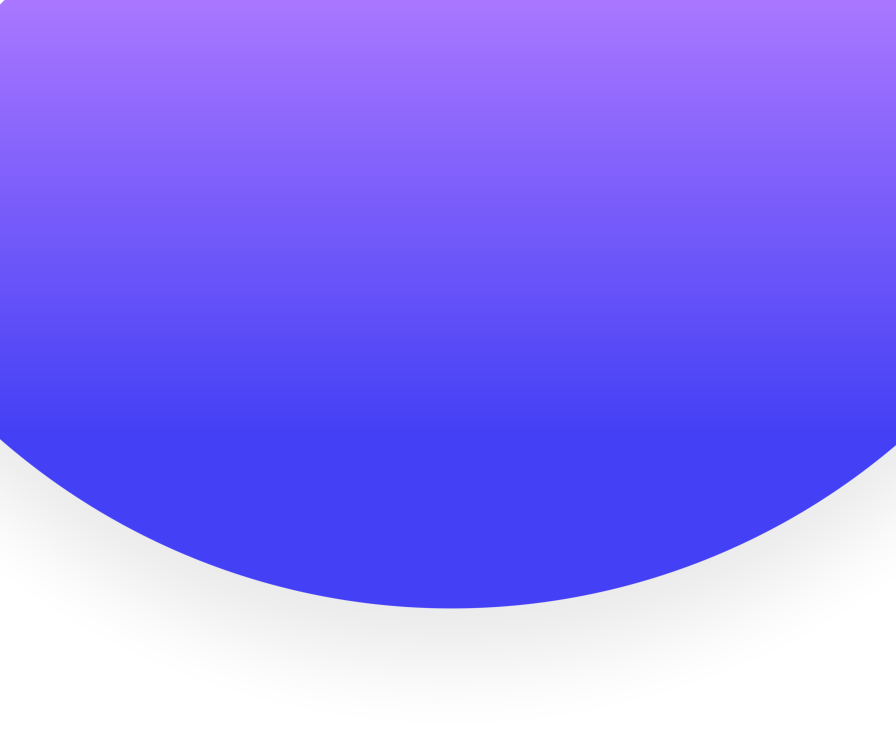
This background is drawn by a Shadertoy shader. Its source:

```glsl
#define DISC_CENTER vec2(0.5972, 1.1034)
#define DISC_RADIUS 0.9082
#define GRADIENT_LOW 0.427
#define TOP_COLOR vec3(0.665, 0.467, 1.0)
#define BASE_COLOR vec3(0.265, 0.250, 0.960)
#define PAPER_COLOR vec3(1.0)
#define SHADOW_DROP 0.070
#define SHADOW_SOFTNESS 0.100
#define SHADOW_STRENGTH 0.082
#define CORNER_CUT 0.006

float discDistance(vec2 p, vec2 center) {
    return length(p - center) - DISC_RADIUS;
}

// Antialiased coverage of a shape from its signed distance
float coverage(float dist, float pixel) {
    return 1.0 - smoothstep(-0.75 * pixel, 0.75 * pixel, dist);
}

void mainImage(out vec4 fragColor, in vec2 fragCoord) {
    float pixel = 1.0 / iResolution.y;
    vec2 p = fragCoord * pixel;

    // Soft shadow dropped below the disc
    float shadowDist = discDistance(p, DISC_CENTER - vec2(0.0, SHADOW_DROP));
    float shadow = 1.0 - smoothstep(-SHADOW_SOFTNESS, SHADOW_SOFTNESS, shadowDist);
    vec3 color = PAPER_COLOR * (1.0 - SHADOW_STRENGTH * shadow);

    // Vertical gradient, flat near the base
    float rise = clamp((p.y - GRADIENT_LOW) / (1.0 - GRADIENT_LOW), 0.0, 1.0);
    vec3 discColor = mix(BASE_COLOR, TOP_COLOR, rise);
    color = mix(color, discColor, coverage(discDistance(p, DISC_CENTER), pixel));

    // Small bevel in the upper left corner
    float cornerDist = (p.x + 1.0 - p.y - CORNER_CUT) * 0.7071;
    color = mix(color, PAPER_COLOR, coverage(cornerDist, pixel));

    fragColor = vec4(color, 1.0);
}
```
